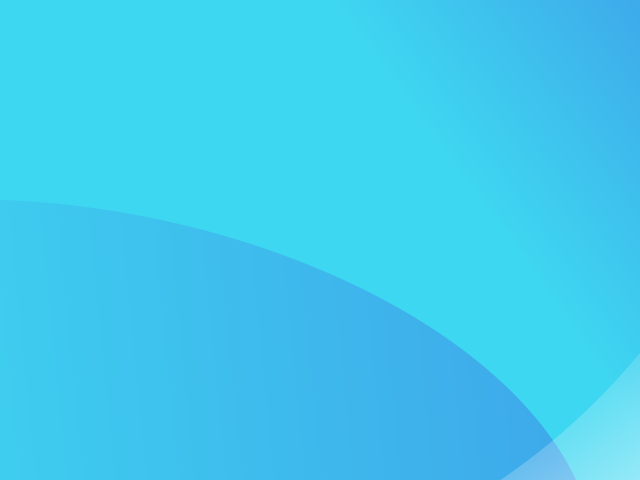
This background is drawn by a Shadertoy shader. Its source:

```glsl
const vec3 CYAN = vec3(0.243, 0.842, 0.944);
const vec3 BLUE = vec3(0.243, 0.667, 0.918);
const vec3 WHITE = vec3(1.0);

// Signed distance to a circle
float circleDistance(vec2 p, vec2 center, float radius) {
    return length(p - center) - radius;
}

// First-order distance to a tilted ellipse
float ellipseDistance(vec2 p, vec2 center, vec2 radii, float tilt) {
    float c = cos(tilt), s = sin(tilt);
    vec2 offset = p - center;
    vec2 q = vec2(c * offset.x + s * offset.y, c * offset.y - s * offset.x);
    float k = length(q / radii);
    return k * (k - 1.0) / max(length(q / (radii * radii)), 1e-4);
}

// Antialiased coverage, full where the distance is negative
float coverage(float dist, float pixel) {
    return clamp(0.5 - dist / pixel, 0.0, 1.0);
}

// Position along a straight ramp, from 0 to 1
float ramp(vec2 p, vec2 start, vec2 direction, float span) {
    return clamp(dot(p - start, normalize(direction)) / span, 0.0, 1.0);
}

void mainImage(out vec4 fragColor, in vec2 fragCoord) {
    float pixel = 1.0 / iResolution.y;
    vec2 p = fragCoord * pixel;
    vec2 corner = vec2(iResolution.x * pixel, 0.0);
    vec3 color = CYAN;

    // Upper right sheet, outside a wide arc
    float sheet = coverage(-circleDistance(p, vec2(-0.292, -0.495), 1.686), pixel);
    float sheetShade = ramp(p, vec2(0.686, 1.0), vec2(0.81, 0.587), 0.524);
    color = mix(color, BLUE, sheet * sheetShade);

    // Lower left hill
    float hill = coverage(ellipseDistance(p, vec2(0.158, -0.038), vec2(1.093, 0.603), -0.173), pixel);
    float hillShade = ramp(p, vec2(-0.36, 0.3), vec2(1.0, 0.1), 1.47);
    color = mix(color, mix(CYAN, BLUE, hillShade), hill);

    // Pale veil brightening towards the lower right corner
    float veil = coverage(-circleDistance(p, vec2(0.259, 1.153), 1.394), pixel);
    float veilOpacity = 0.45 - dot(abs(corner - p), vec2(0.8, 1.13));
    color = mix(color, WHITE, veil * clamp(veilOpacity, 0.0, 1.0));

    fragColor = vec4(color, 1.0);
}
```
